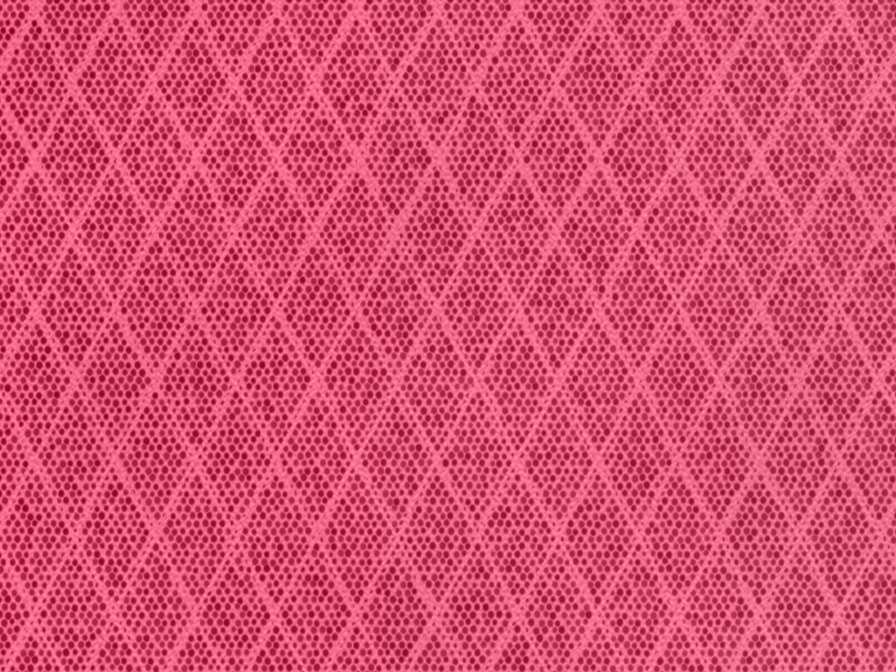
A Shadertoy shader for this texture:

```glsl
// Pink knitted mesh: a net of thin diamond cords over small oval holes.
// Two families of slanted lines make the cords; a jittered, staggered cell
// grid makes the holes, which shrink beside the cords. Sines vary the light.
#define DIAMOND vec2(0.1198, 0.227)   // diamond width and height, canvas heights
#define CORNER vec2(0.590, 0.4306)    // one corner of the diamond net
#define PITCH vec2(0.0133, 0.0113)    // hole spacing across and down
#define HOLE_RADIUS 0.0043
#define CORD_WIDTH 0.0025             // half width of a cord
#define JITTER 0.30
#define SOFTNESS 0.0024
#define DEEP vec3(0.55, 0.025, 0.145)
#define LIGHT vec3(1.00, 0.475, 0.615)

vec2 hash2(vec2 p) {
    vec2 k = vec2(dot(p, vec2(127.1, 311.7)), dot(p, vec2(269.5, 183.3)));
    return fract(sin(k) * 43758.5);
}

// Slow unevenness of the cloth, about -1 to 1
float patches(vec2 p) {
    return 0.5 * sin(7.0 * p.x + 3.0 * sin(4.0 * p.y))
         + 0.3 * sin(13.0 * p.y - 5.0 * p.x)
         + 0.2 * sin(29.0 * p.x + 17.0 * p.y);
}

// Fine unevenness of the yarn, about -1 to 1
float fibers(vec2 p) {
    return 0.5 * sin(610.0 * p.x + 2.0 * sin(370.0 * p.y))
         + 0.5 * sin(730.0 * p.y + 2.0 * sin(290.0 * p.x));
}

// Distance to the nearest cord centre
float cordDistance(vec2 p) {
    vec2 d = p - CORNER;
    d += 0.0016 * sin(d.yx * vec2(31.0, 23.0) + vec2(0.0, 1.3));
    d.y *= 1.0 + 0.04 * d.y;
    vec2 q = d / DIAMOND;
    vec2 lines = abs(fract(vec2(q.x + q.y, q.x - q.y) + 0.5) - 0.5);
    return min(lines.x, lines.y) / length(1.0 / DIAMOND);
}

// x: signed distance to the nearest hole, y: random value of that hole
vec2 nearestHole(vec2 p) {
    vec2 g = p / PITCH;
    vec2 best = vec2(1.0, 0.0);
    for (int j = -1; j <= 1; j++) {
        float row = floor(g.y) + float(j);
        float stagger = 0.5 * mod(row, 2.0);
        for (int i = -1; i <= 1; i++) {
            vec2 cell = vec2(floor(g.x - stagger) + float(i), row);
            vec2 rnd = hash2(cell);
            vec2 center = cell + vec2(stagger, 0.0) + 0.5 + JITTER * (rnd - 0.5);
            center *= PITCH;
            float open = smoothstep(0.001, 0.009, cordDistance(center));
            float size = 0.82 + 0.34 * fract(7.0 * rnd.x + 3.0 * rnd.y);
            float radius = HOLE_RADIUS * mix(0.60, 1.0, open) * size;
            float d = length((p - center) * vec2(1.04, 0.84)) - radius;
            if (d < best.x) best = vec2(d, mix(1.0 - open, rnd.x, 0.72));
        }
    }
    return best;
}

void mainImage(out vec4 fragColor, in vec2 fragCoord) {
    vec2 p = fragCoord / iResolution.y;
    float across = fragCoord.x / iResolution.x;
    float edge = max(SOFTNESS, 0.7 / iResolution.y);
    float uneven = patches(p);

    // Cords zigzag from stitch to stitch
    float ripple = sin(6.2832 * p.y / PITCH.y);
    float cordD = cordDistance(p + vec2(0.0010 * ripple, 0.0));
    float cord = 1.0 - smoothstep(CORD_WIDTH - 0.0015, CORD_WIDTH + 0.0015, cordD);

    // Holes are open in the panels and mostly covered by the cords
    vec2 hole = nearestHole(p);
    float opening = 1.0 - smoothstep(-edge, edge, hole.x);
    opening *= 1.0 - 0.75 * cord;

    // Tones run from 0 (deep hole) to 1 (lit yarn)
    float yarn = 0.91 + 0.05 * cord * (1.0 + ripple)
               + 0.10 * fibers(p) + 0.03 * uneven;
    float depth = 0.06 + 0.36 * hole.y + 0.10 * (across - 0.5) + 0.03 * uneven;
    float tone = mix(yarn, depth, opening);

    // Richer pink on the left, paler on the right
    vec3 color = mix(DEEP, LIGHT, clamp(tone, 0.0, 1.08));
    color += vec3(-0.01, 0.03, 0.02) * (across - 0.5);
    fragColor = vec4(clamp(color, 0.0, 1.0), 1.0);
}
```
